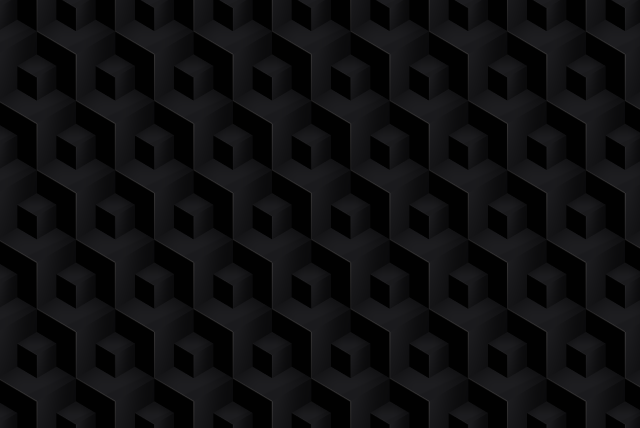
Give the GLSL for this pattern, as a Shadertoy shader.

```glsl
// Dark isometric cubes in staggered rows, with a half-size cube set in every hollow corner.
#define HALF_WIDTH 0.09164          // half a cube's width, in canvas heights
#define EDGE_HEIGHT 0.1081          // vertical edge of a cube, in canvas heights
#define ORIGIN vec2(0.1777, 0.873)  // front corner of one large cube
#define LIT vec3(0.114, 0.114, 0.125)
#define DIM vec3(0.040, 0.040, 0.045)
#define SHADE vec3(0.003, 0.003, 0.004)
#define GLINT vec3(0.125, 0.120, 0.115)
#define LINE_WIDTH 0.019
#define SAMPLES 3

// Hexagonal radius: 1 on the outline of a unit cube.
float hexRadius(vec2 p) {
    p = abs(p);
    return max(p.x, p.y + 0.5 * p.x);
}

// Offset from the centre of the nearest hexagon in the staggered lattice.
vec2 hexLocal(vec2 p) {
    vec2 period = vec2(2.0, 3.0);
    vec2 a = mod(p + 0.5 * period, period) - 0.5 * period;
    vec2 b = mod(p, period) - 0.5 * period;
    return hexRadius(a) < hexRadius(b) ? a : b;
}

// Shades the three visible faces of a unit cube, front corner at zero.
vec3 shadeCube(vec2 p, float lineWidth, float glint) {
    vec3 color;
    float rise = p.y - 0.5 * abs(p.x);
    if (rise > 0.0) {
        // Top face: bright in the middle, dim at the back and right, with a diagonal fold
        float light = 1.0 - 0.60 * smoothstep(0.3, 1.0, p.y);
        light -= 0.15 * smoothstep(-0.03, 0.03, 0.24 + 0.40 * p.x - p.y);
        light -= 0.45 * smoothstep(0.1, 1.0, p.x);
        light -= 0.30 * smoothstep(0.3, 1.0, -p.x);
        color = mix(DIM, LIT, clamp(light, 0.0, 1.0));
    } else if (p.x < 0.0) {
        color = SHADE;
    } else {
        // Right face: fades away from the front edge and towards the foot
        float depth = 0.5 * p.x - p.y;
        float light = (1.0 - 0.88 * smoothstep(-0.1, 1.0, p.x)) * (1.0 - 0.40 * depth);
        color = mix(DIM * 0.8, LIT, light);
    }
    // Thin light on the upper left and front edges
    float slope = 1.0 - smoothstep(0.5, 1.0, abs(p.y + 0.5 * p.x) / lineWidth);
    slope *= step(p.x, 0.0) * (1.0 - 0.4 * abs(p.x));
    float front = 1.0 - smoothstep(0.5, 1.0, abs(p.x) / lineWidth);
    front *= step(p.y, 0.0) * (1.0 - 0.6 * clamp(-p.y, 0.0, 1.0));
    return color + GLINT * glint * max(slope, front);
}

vec3 pattern(vec2 p) {
    // Small cubes sit where three large ones meet
    vec2 small = hexLocal(p - vec2(1.0, -0.5)) * 2.0;
    if (hexRadius(small) < 1.0) {
        return shadeCube(small, 2.0 * LINE_WIDTH, 0.25) * 0.98;
    }
    return shadeCube(hexLocal(p), LINE_WIDTH, 1.0);
}

void mainImage(out vec4 fragColor, in vec2 fragCoord) {
    vec3 sum = vec3(0.0);
    // Average a grid of samples to smooth every edge
    for (int j = 0; j < SAMPLES; j++) {
        for (int i = 0; i < SAMPLES; i++) {
            vec2 offset = (vec2(i, j) + 0.5) / float(SAMPLES) - 0.5;
            vec2 p = (fragCoord + offset) / iResolution.y - ORIGIN;
            sum += pattern(p / vec2(HALF_WIDTH, EDGE_HEIGHT));
        }
    }
    fragColor = vec4(sum / float(SAMPLES * SAMPLES), 1.0);
}
```
